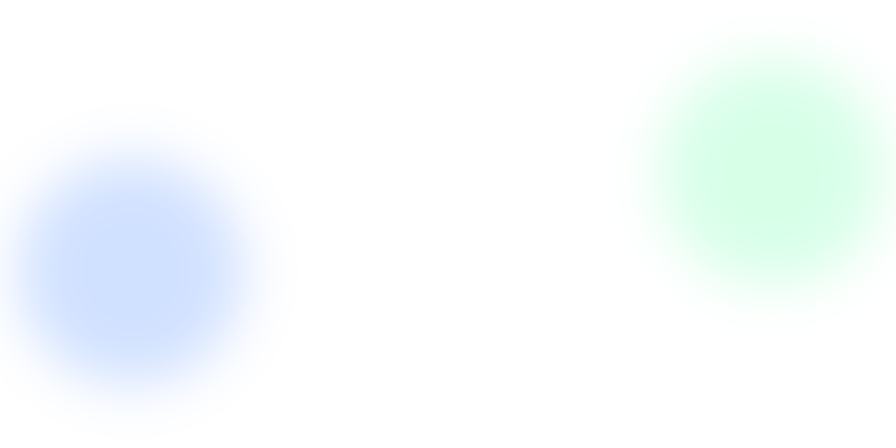
Reproduce this background procedurally as a Shadertoy shader.

```glsl
// Two soft round glows, blue at lower left and green at upper right, on white.

const vec3 WHITE = vec3(1.0);
const vec3 BLUE = vec3(0.815, 0.88, 1.0);
const vec3 GREEN = vec3(0.843, 1.0, 0.91);

// Smooth Gaussian falloff of a blurred edge: 1 inside, 0 outside.
float blurredEdge(float signedDistance, float sigma) {
    float x = clamp(signedDistance / sigma, -4.0, 4.0);
    return 0.5 - 0.5 * tanh(0.798 * (x + 0.0447 * x * x * x));
}

// Coverage of a blurred disc.
float glow(vec2 point, vec2 center, float radius, float sigma) {
    return blurredEdge(length(point - center) - radius, sigma);
}

void mainImage(out vec4 fragColor, in vec2 fragCoord) {
    // Canvas height is one unit; centers are fractions of the canvas.
    vec2 canvas = vec2(iResolution.x / iResolution.y, 1.0);
    vec2 point = fragCoord / iResolution.y;
    float radius = 0.243;
    float sigma = 0.061;

    vec3 color = WHITE;
    color = mix(color, BLUE, glow(point, vec2(0.146, 0.394) * canvas, radius, sigma));
    color = mix(color, GREEN, glow(point, vec2(0.862, 0.616) * canvas, radius, sigma));

    fragColor = vec4(color, 1.0);
}
```
